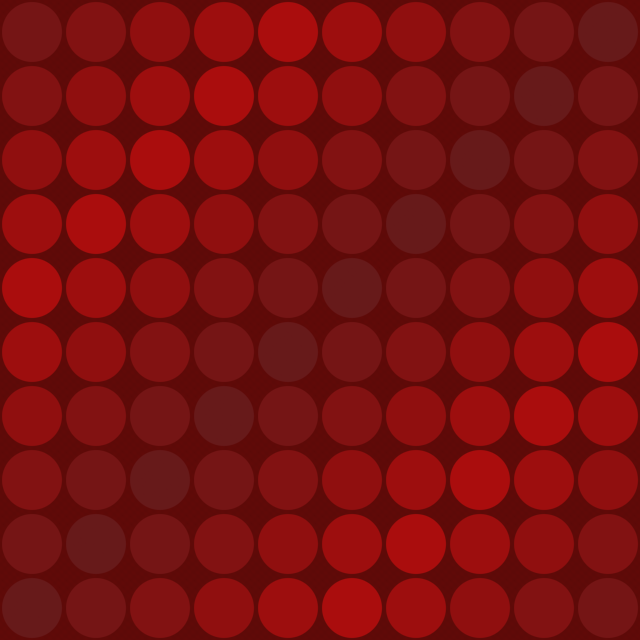
Reproduce this pattern procedurally as a WebGL 1 fragment shader.

```glsl
precision highp float;

uniform vec2 u_resolution;

#define REPEATS 10.0
#define DOT_RADIUS 0.468
#define EDGE_SOFTNESS 0.012
#define BRIGHTEST_OFFSET 5.0
#define GRAIN 0.005
#define GROUND vec3(0.370, 0.038, 0.030)
#define BRIGHT_DOT vec3(0.668, 0.052, 0.052)
#define DARK_DOT vec3(0.405, 0.100, 0.102)

const float TAU = 6.2831853;

// Fine diagonal weave; whole frequencies make it wrap at the canvas edges
float weave(vec2 uv) {
    float rising = sin(TAU * dot(uv, vec2(90.0, 90.0)));
    float falling = sin(TAU * dot(uv, vec2(70.0, -70.0)));
    return 0.5 * (rising + falling);
}

// Triangle wave along the diagonals: 0 at the brightest dot, 1 at the darkest
float diagonalFade(vec2 cell) {
    float phase = mod(cell.x - cell.y + BRIGHTEST_OFFSET, REPEATS);
    return min(phase, REPEATS - phase) / (0.5 * REPEATS);
}

vec3 dotColor(float fade) {
    // Red falls evenly, while green and blue rise late
    return mix(BRIGHT_DOT, DARK_DOT, vec3(fade, fade * fade, fade * fade));
}

void main() {
    vec2 uv = gl_FragCoord.xy / u_resolution;
    vec2 grid = uv * REPEATS;
    vec2 cell = floor(grid);

    // One disc centred in each cell
    float discDistance = length(fract(grid) - 0.5) - DOT_RADIUS;
    float pixel = REPEATS / min(u_resolution.x, u_resolution.y);
    float edge = max(EDGE_SOFTNESS, 0.75 * pixel);
    float coverage = 1.0 - smoothstep(-edge, edge, discDistance);

    // The weave shows mostly in the gaps between discs
    vec3 ground = GROUND * (1.0 + 4.0 * GRAIN * weave(uv));
    vec3 color = mix(ground, dotColor(diagonalFade(cell)), coverage);

    gl_FragColor = vec4(color, 1.0);
}
```
